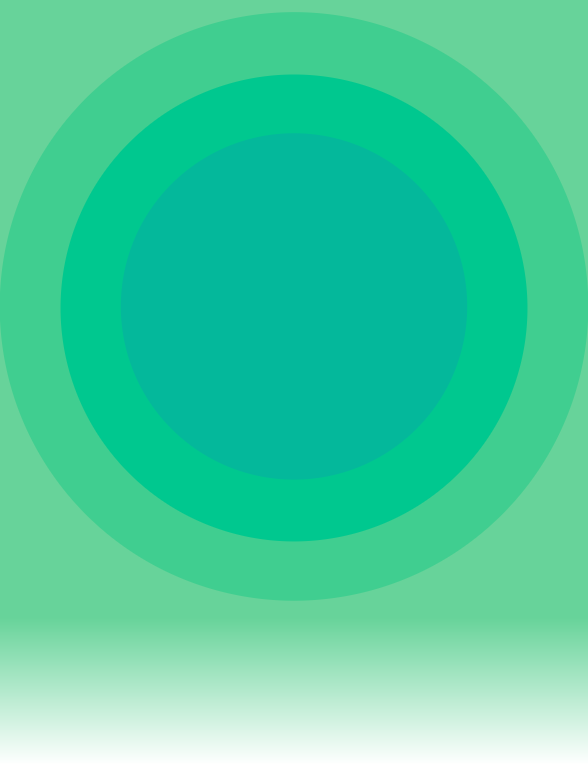
A WebGL 1 fragment shader for this background:

```glsl
precision mediump float;
// Three concentric flat discs on a soft green field that fades to white
// along the bottom. Each disc is a circle distance function with a smoothed
// edge, layered from the largest to the smallest.

uniform vec2 u_resolution;

const vec3 FIELD = vec3(0.404, 0.828, 0.602);
const vec3 OUTER = vec3(0.250, 0.808, 0.563);
const vec3 MIDDLE = vec3(0.000, 0.784, 0.561);
const vec3 INNER = vec3(0.014, 0.722, 0.608);
const vec3 WHITE = vec3(1.0);

const float FADE_TOP = 0.196;
const float FADE_BOTTOM = 0.004;

// Signed distance to a circle, negative inside
float circle(vec2 p, vec2 center, float radius) {
  return length(p - center) - radius;
}

// Paints a shape over the base colour, smoothing one pixel of its edge
vec3 paint(vec3 base, vec3 color, float dist, float pixel) {
  return mix(base, color, clamp(0.5 - dist / pixel, 0.0, 1.0));
}

// Field colour with a linear fade to white near the bottom
vec3 background(float height) {
  float fade = clamp((height - FADE_BOTTOM) / (FADE_TOP - FADE_BOTTOM), 0.0, 1.0);
  return mix(WHITE, FIELD, fade);
}

void main() {
  // Canvas height is one unit; x is measured from the vertical centre line
  float pixel = 1.0 / u_resolution.y;
  vec2 p = vec2(gl_FragCoord.x - 0.5 * u_resolution.x, gl_FragCoord.y) * pixel;

  vec3 color = background(p.y);

  // Discs from back to front
  color = paint(color, OUTER, circle(p, vec2(0.0, 0.601), 0.3832), pixel);
  color = paint(color, MIDDLE, circle(p, vec2(0.0, 0.599), 0.3040), pixel);
  color = paint(color, INNER, circle(p, vec2(0.0, 0.601), 0.2255), pixel);

  gl_FragColor = vec4(color, 1.0);
}
```
